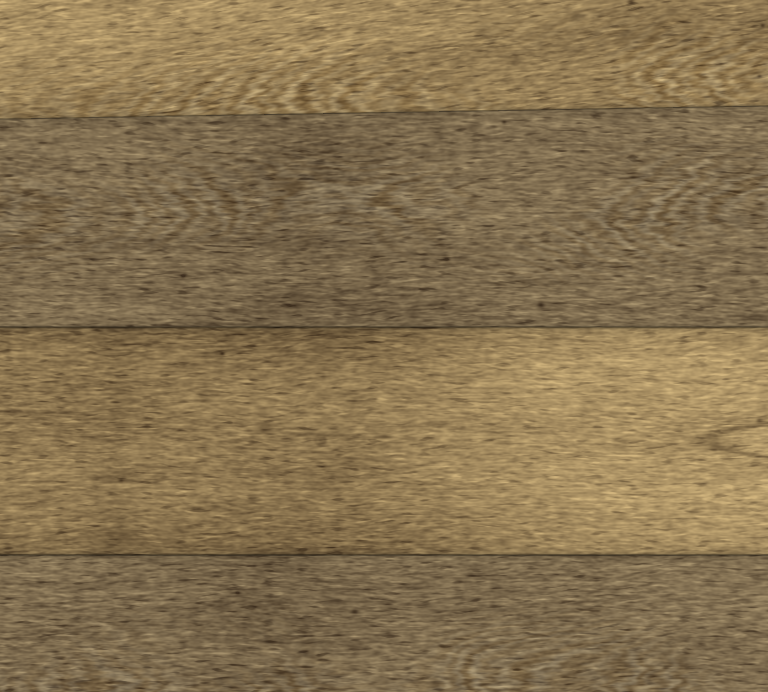
Write a Shadertoy shader that draws this texture.

```glsl
vec2 hash2(vec2 cell) {
    vec3 h = fract(cell.xyx * vec3(.1031, .1030, .0973));
    h += dot(h, h.yzx + 33.33);
    return fract((h.xx + h.yz) * h.zy);
}

float corner(vec2 cell, vec2 offset) {
    return dot(hash2(cell) * 2. - 1., offset);
}

float gradientNoise(vec2 p) {
    vec2 c = floor(p), f = fract(p);
    vec2 s = f * f * f * (f * (f * 6. - 15.) + 10.);
    vec2 e = vec2(1, 0);
    return mix(mix(corner(c, f), corner(c + e, f - e), s.x),
               mix(corner(c + e.yx, f - e.yx), corner(c + 1., f - 1.), s.x), s.y);
}

float bell(float x, float width) {
    return exp(-x * x / (width * width));
}

void mainImage(out vec4 fragColor, in vec2 fragCoord) {
    vec2 uv = fragCoord / iResolution.xy;
    vec2 p = vec2(uv.x * 1.108, uv.y);
    float px = 1. / iResolution.y;

    // Four planks, the top seam slightly tilted
    float topSeam = mix(.828, .847, uv.x);
    float plank = step(.198, p.y) + step(.527, p.y) + step(topSeam, p.y);
    float seam = min(min(abs(p.y - .198), abs(p.y - .527)), abs(p.y - topSeam) + .0006);
    bool golden = plank == 1.;
    bool slanted = plank == 3.;

    // Grain coordinates, bent gently along each plank
    vec2 seed = plank * vec2(7.3, 13.1);
    float bend = .016 * gradientNoise(p * vec2(2.5, 6) + seed)
               + .004 * gradientNoise(p * vec2(8, 20) + seed);
    vec2 grain = vec2(p.x, p.y + bend - (slanted ? .1 * p.x : 0.)) + seed;

    // Base tone and broad shading
    float tone = .3;
    if (golden) {
        tone = mix(.44, .9, smoothstep(.35, 1.05, p.x));
        tone -= .2 * smoothstep(.08, .17, abs(p.y - .364));
        tone -= .12 * bell(p.x - .16, .035);
    }
    if (slanted) {
        float band = p.y + bend - .877 - .125 * p.x;
        tone = .5 + .26 * smoothstep(-.01, .05, band) + .18 * bell(band, .018);
        tone -= .16 * bell(p.x - .9, .3) * smoothstep(.9, .98, p.y);
    } else {
        tone -= (golden ? .05 : .17) * bell(p.x - .42, .15);
    }
    tone += .14 * gradientNoise(p * vec2(3, 5) + seed);

    // Cathedral rings opening away from a centre
    float axis = plank == 0. ? .01 : slanted ? .82 + .07 * p.x : .7;
    float dy = p.y - axis + bend;
    float reach = slanted ? p.x : sqrt((p.x - .52) * (p.x - .52) + .004);
    float ring = reach - 17. * dy * dy + .1 * gradientNoise(p * vec2(5, 14) + seed)
               + .03 * gradientNoise(grain * vec2(18, 75))
               + .016 * gradientNoise(grain * vec2(40, 200));
    float figure = golden ? 0. : exp(-dy * dy * 170.)
                 * smoothstep(-.4, .25, gradientNoise(p * vec2(4, 7) + seed + 5.));
    float wave = figure * (sin(ring * 165.) + .4 * sin(ring * 91. + 1.));
    tone += .19 * wave;

    // Pointed tongue at the right of the golden plank
    if (golden) {
        float h = p.y - .364 + bend * .15;
        float tip = p.x - 1.01 - 150. * h * h + .015 * gradientNoise(p * vec2(20, 90));
        tone -= .5 * bell(tip - .01, .024) + .14 * bell(tip + .1, .06);
    }

    // Soft fibres, fine thread grain and short dark pores
    tone += .2 * gradientNoise(grain * vec2(2.5, 30));
    tone += .22 * gradientNoise(grain * vec2(7, 80));
    tone += .42 * gradientNoise(grain * vec2(24, 170));
    tone += .52 * gradientNoise(grain * vec2(58, 270));
    tone += .2 * gradientNoise(grain * vec2(130, 330));
    tone -= .36 * smoothstep(.14, .42, gradientNoise(grain * vec2(40, 215) + 40.));
    tone += .24 * smoothstep(.16, .42, gradientNoise(grain * vec2(36, 230) + 90.));

    // Pin knots, and one ringed knot
    for (float i = 0.; i < 12.; i++) {
        vec2 d = p - hash2(vec2(i * 3. + 1., 17.)) * vec2(1.108, 1);
        float size = .0025 + .0015 * hash2(vec2(i, 5.)).x;
        tone -= .7 * bell(length(d * vec2(.75, 1)), size) + .14 * bell(length(d * vec2(.35, 1)), .009);
    }
    vec2 k = (p - vec2(.462, .364)) * vec2(.85, 1);
    tone -= .4 * bell(length(k) - .006, .003) * (.65 + .35 * k.x / (length(k) + .001));
    tone -= .25 * bell(length(k), .003);

    // Colour: warm golden planks, greyer dark ones and light rings
    vec3 color = vec3(.40, .33, .23) + clamp(tone + .03, -.5, 1.3) * vec3(.31, .29, .22);
    color *= golden || slanted ? vec3(1.02, 1, .95) : vec3(.99, 1, 1.03);
    color += wave * vec3(-.01, 0, .014);

    // Joints of uneven depth
    float depth = .36 + .2 * gradientNoise(vec2(p.x * 9., plank));
    color *= 1. - .12 * exp(-seam * 150.);
    color *= 1. - depth * (1. - smoothstep(.0003, .0008 + 1.2 * px, seam));
    fragColor = vec4(color, 1);
}
```
